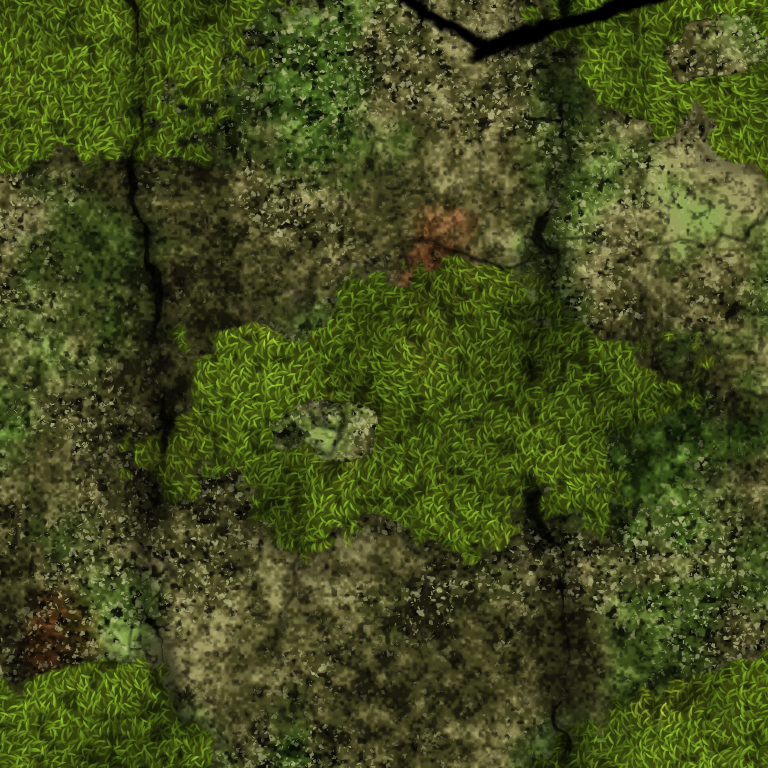
This texture is drawn by a WebGL 1 fragment shader. Its source:

```glsl
precision highp float;
uniform vec2 u_resolution;

float hash(vec2 p) {
  return fract(sin(dot(p, vec2(127.1, 311.7))) * 43758.5);
}

float noise(vec2 p) {
  vec2 i = floor(p), f = fract(p);
  f = f * f * (3.0 - 2.0 * f);
  return mix(mix(hash(i), hash(i + vec2(1.0, 0.0)), f.x),
             mix(hash(i + vec2(0.0, 1.0)), hash(i + 1.0), f.x), f.y);
}

float fbm(vec2 p) {
  float sum = 0.0, amp = 0.5;
  for (int i = 0; i < 5; i++) {
    sum += amp * noise(p);
    p = mat2(1.6, 1.2, -1.2, 1.6) * p + 7.3;
    amp *= 0.5;
  }
  return sum / 0.97;
}

// Ellipse repeated on a half-step diagonal lattice: 1 at the centre, 0 on the rim
float patchField(vec2 p, vec2 centre, vec2 radius) {
  vec2 a = p - centre;
  vec2 b = a - 0.5;
  a -= floor(a + 0.5);
  b -= floor(b + 0.5);
  return 1.0 - min(length(a / radius), length(b / radius));
}

float segment(vec2 p, vec2 a, vec2 b) {
  vec2 ab = b - a;
  return length(p - a - ab * clamp(dot(p - a, ab) / dot(ab, ab), 0.0, 1.0));
}

// Scattered ragged mineral grains; returns coverage times brightness
float grains(vec2 p, float scale, float density) {
  vec2 q = p * scale + 0.9 * vec2(noise(p * scale * 1.7), noise(p * scale * 1.7 + 40.0));
  vec2 cell = floor(q), f = fract(q);
  float light = 0.0;
  for (int y = -1; y <= 1; y++)
    for (int x = -1; x <= 1; x++) {
      vec2 o = vec2(float(x), float(y)), id = cell + o;
      vec2 d = f - o - vec2(hash(id), hash(id + 31.7));
      float radius = 0.25 + 0.45 * hash(id + 57.1);
      float on = step(hash(id + 83.9), density);
      light = max(light, on * (0.4 + 0.6 * hash(id + 11.3)) * smoothstep(radius, radius - 0.35, length(d)));
    }
  return light;
}

// One layer of overlapping thin moss blades painted over the base colour
vec3 blades(vec3 base, vec2 p, float scale, vec3 low, vec3 high, float seed) {
  vec2 q = p * scale + seed, cell = floor(q);
  float lean = 1.6 + 2.6 * (noise(p * 8.0) - 0.5);
  for (int y = -1; y <= 1; y++)
    for (int x = -1; x <= 1; x++) {
      vec2 id = cell + vec2(float(x), float(y));
      vec2 d = q - id - 0.15 - 0.7 * vec2(hash(id), hash(id + 19.3));
      float angle = lean + 2.4 * (hash(id + 41.7) - 0.5);
      vec2 axis = vec2(cos(angle), sin(angle));
      float along = dot(d, axis);
      float across = dot(d, vec2(-axis.y, axis.x)) + 0.25 * along * along;
      float tip = clamp(along / 1.4 + 0.5, 0.0, 1.0);
      float width = 0.24 * sqrt(max(0.0, 1.0 - along * along / 0.56));
      float cover = smoothstep(width, width - 0.2, abs(across)) * step(0.01, width);
      vec3 tint = mix(low, high, clamp(0.5 * tip + 0.9 * hash(id + 67.9) - 0.2, 0.0, 1.0));
      base = mix(base, tint, cover * 0.8);
    }
  return base;
}

vec3 rockColour(vec2 p, float mossEdge) {
  float broad = fbm(p * 4.5 + 3.0), fine = fbm(p * 42.0), grit = noise(p * 200.0);
  float tone = 0.47 + 1.2 * (broad - 0.5) + 1.1 * (fine - 0.5) + 0.5 * (grit - 0.5);
  tone += 0.3 * smoothstep(0.0, 0.8, patchField(p, vec2(0.42, 0.22), vec2(0.14, 0.13)));
  tone -= 0.25 * smoothstep(0.0, 0.8, patchField(p, vec2(0.2, 0.3), vec2(0.15, 0.16)));
  vec3 col = mix(vec3(0.11, 0.105, 0.05), vec3(0.26, 0.26, 0.12), smoothstep(0.0, 0.4, tone));
  col = mix(col, vec3(0.44, 0.42, 0.24), smoothstep(0.4, 0.75, tone));
  col = mix(col, vec3(0.62, 0.60, 0.38), smoothstep(0.7, 1.0, tone));

  // Rust stain and green algae
  float rust = patchField(p, vec2(0.575, 0.63), vec2(0.07, 0.11)) + fbm(p * 18.0) - 0.5;
  col = mix(col, col * vec3(0.95, 0.62, 0.55), smoothstep(0.0, 0.6, rust));
  float algae = patchField(p, vec2(0.87, 0.42), vec2(0.17, 0.17)) + 2.0 * (fbm(p * 16.0 + 9.0) - 0.5);
  algae = max(smoothstep(0.0, 0.9, algae), 0.7 * smoothstep(0.45, 0.7, fbm(p * 7.0 + 21.0)));
  col = mix(col, col * vec3(0.72, 1.08, 0.6) + vec3(0.02, 0.06, 0.01), algae * 0.8);

  // Pale grit gathers in drifts between dark pits
  float drift = smoothstep(0.36, 0.66, fbm(p * 8.0 + 14.0));
  float pits = smoothstep(0.55, 0.8, noise(p * 115.0 + 60.0) * 0.6 + noise(p * 240.0 + 80.0) * 0.4);
  col *= 1.0 - (0.4 + 0.35 * drift) * pits;
  float pale = max(grains(p, 130.0, 0.05 + 0.25 * drift), 0.9 * grains(p + 0.37, 200.0, 0.1 + 0.25 * drift));
  col = mix(col, vec3(0.74, 0.75, 0.53), pale * (0.3 + 0.55 * drift));
  return col * (1.0 - 0.3 * smoothstep(-0.2, 0.0, mossEdge));
}

vec3 mossColour(vec2 p) {
  float lump = fbm(p * 11.0 + 5.0);
  float tuft = smoothstep(0.0, 0.5, patchField(p, vec2(0.36, 0.61), vec2(0.08, 0.07)));
  vec3 deep = vec3(0.18, 0.22, 0.04);
  vec3 mid = mix(vec3(0.30, 0.40, 0.07), vec3(0.35, 0.36, 0.09), smoothstep(0.5, 0.75, noise(p * 9.0)));
  vec3 bright = mix(vec3(0.49, 0.66, 0.15), vec3(0.68, 0.72, 0.22), tuft);
  vec3 col = blades(deep, p, 75.0, deep, mid, 3.1);
  col = blades(col, p, 88.0, deep * 1.15, mix(mid, bright, 0.7), 17.4);
  col = blades(col, p, 104.0, mid * 0.8, bright, 41.9);
  float hollows = smoothstep(0.6, 0.85, noise(p * 75.0 + 11.0));
  return col * (0.55 + 1.05 * lump + 0.2 * tuft) * (1.0 - 0.4 * hollows);
}

// Darkness of the wandering vertical fissures, hairlines and the wide top cleft
float crackShade(vec2 p) {
  float wander = 0.16 * (fbm(p * 4.0) - 0.5) + 0.035 * (fbm(p * 30.0) - 0.5);
  float fissure = abs(fract((p.x - 0.2 + wander) * 2.0 + 0.5) - 0.5) * 0.5;
  float width = 0.010 * smoothstep(0.3, 0.9, noise(p * 13.0 + 2.0));
  float shade = smoothstep(width + 0.005, width - 0.004, fissure) * 0.85;
  shade = max(shade, 0.45 * smoothstep(0.04, 0.0, fissure));
  float hairline = abs(fbm(p * 3.5 + 30.0) - 0.5);
  shade = max(shade, 0.6 * smoothstep(0.018, 0.0, hairline) * noise(p * 9.0));
  vec2 w = p + 0.04 * (vec2(fbm(p * 22.0), fbm(p * 22.0 + 8.0)) - 0.5);
  float cleft = min(segment(w, vec2(0.63, 0.93), vec2(0.87, 1.01)), segment(w, vec2(0.52, 1.01), vec2(0.63, 0.93)) + 0.005);
  return max(shade, smoothstep(0.018, 0.008, cleft));
}

void main() {
  vec2 p = gl_FragCoord.xy / min(u_resolution.x, u_resolution.y);
  float edge = patchField(p, vec2(0.52, 0.46), vec2(0.32, 0.18));
  edge += 1.0 * (fbm(p * 10.0) - 0.5) + 0.22 * (noise(p * 55.0) - 0.5);
  float hollow = patchField(p, vec2(0.44, 0.44), vec2(0.08, 0.05)) + 0.8 * (fbm(p * 25.0) - 0.5);
  edge -= 1.2 * smoothstep(-0.1, 0.4, hollow);
  float moss = smoothstep(0.0, 0.09, edge);
  vec3 col = mix(rockColour(p, edge), mossColour(p), moss);
  float cover = moss * smoothstep(0.05, 0.3, edge) * smoothstep(0.98, 0.8, p.y);
  col *= 1.0 - crackShade(p) * (1.0 - 0.9 * cover);
  gl_FragColor = vec4(col, 1.0);
}
```
